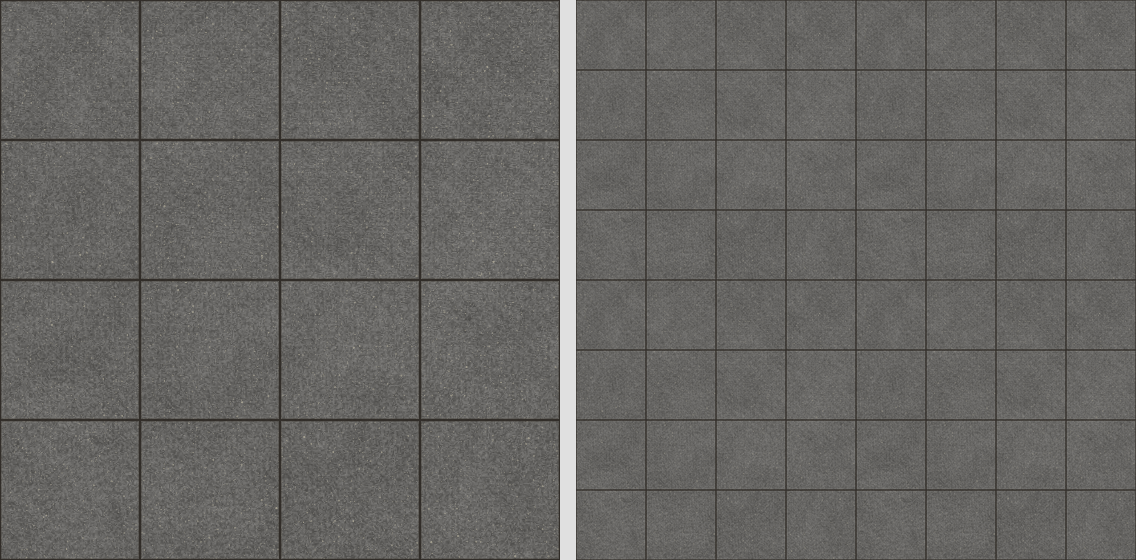
Left: one tile. Right: repeated 2 by 2.
A three.js fragment shader for this texture:

```glsl
varying vec2 vUv;

float hash(vec2 p) {
  return fract(sin(dot(p, vec2(127.1, 311.7))) * 43758.5453);
}

// Value noise that wraps after a whole number of cells
float wrapNoise(vec2 uv, float cells) {
  vec2 p = uv * cells;
  vec2 i = floor(p);
  vec2 f = fract(p);
  f = f * f * (3.0 - 2.0 * f);
  vec2 a = mod(i, cells);
  vec2 b = mod(i + 1.0, cells);
  return mix(mix(hash(a), hash(vec2(b.x, a.y)), f.x),
             mix(hash(vec2(a.x, b.y)), hash(b), f.x), f.y);
}

// Sparse round flecks, one candidate per cell
float flecks(vec2 uv, float cells, float density, float size) {
  vec2 p = uv * cells;
  vec2 id = mod(floor(p), cells);
  vec2 center = 0.35 + 0.3 * vec2(hash(id + 3.7), hash(id + 19.3));
  float radius = size * cells * mix(0.7, 1.2, hash(id + 41.9));
  float present = step(1.0 - density, hash(id + 67.1));
  float strength = mix(0.25, 1.0, hash(id + 83.5));
  float dist = length(fract(p) - center);
  return present * strength * (1.0 - smoothstep(radius * 0.35, radius, dist));
}

void main() {
  vec2 uv = fract(vUv);
  vec2 tile = floor(uv * 4.0);
  vec2 local = fract(uv * 4.0);

  // Distance to the nearest joint centre, in canvas units
  vec2 toJoint = min(local, 1.0 - local) / 4.0;
  float edge = min(toJoint.x, toJoint.y);

  // Gently bend the noise lattice so the grain has no visible rows
  vec2 bend = vec2(wrapNoise(uv, 110.0), wrapNoise(uv + 0.41, 110.0)) - 0.5;
  vec2 grainUv = uv + 0.0035 * bend;

  // Fine stone grain over faint mottling
  float shade = 0.13 * (wrapNoise(grainUv, 460.0) - 0.5);
  shade += 0.07 * (wrapNoise(grainUv.yx + 0.37, 310.0) - 0.5);
  shade += 0.025 * (wrapNoise(grainUv, 90.0) - 0.5);
  shade += 0.022 * (wrapNoise(uv + 0.23, 32.0) - 0.5);
  shade += 0.03 * (wrapNoise(uv, 14.0) - 0.5);
  shade += 0.01 * (hash(tile + 5.3) - 0.5);
  vec3 color = vec3(0.402, 0.398, 0.389) + shade;

  // Pale mineral flecks, from few and large to many and small
  vec3 fleckColor = vec3(0.69, 0.67, 0.6);
  for (int k = 0; k < 3; k++) {
    float layer = float(k);
    vec2 fleckUv = uv + 0.0015 * bend + 0.13 * layer;
    float amount = flecks(fleckUv, 80.0 + 58.0 * layer, 0.05 + 0.06 * layer, 0.0024 - 0.0004 * layer);
    color = mix(color, fleckColor, amount * (0.85 - 0.2 * layer));
  }

  // Worn, slightly lighter rim
  float rim = 1.0 - smoothstep(0.0025, 0.006, edge);
  color += vec3(0.05, 0.048, 0.038) * rim * wrapNoise(uv, 120.0);

  // Dark joints
  vec3 grout = vec3(0.195, 0.178, 0.16) + 0.02 * (wrapNoise(uv, 256.0) - 0.5);
  color = mix(grout, color, smoothstep(0.0018, 0.0032, edge));

  gl_FragColor = vec4(color, 1.0);
}
```
